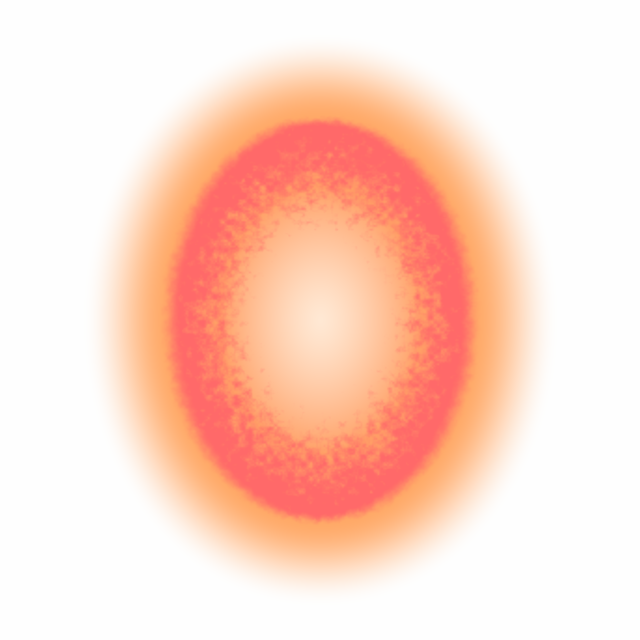
Reproduce this background procedurally as a Shadertoy shader.

```glsl
const vec2 CENTER = vec2(0.501, 0.500);
const vec2 RADII = vec2(0.235, 0.311);
const float HALO_WIDTH = 0.138;
const float SIDE_SOFTNESS = 0.017;
const float POLE_SOFTNESS = 0.008;
const float GRAIN_SCALE = 95.0;
const float GRAIN_SPREAD = 0.42;
const float EDGE_GRAIN = 0.010;

const vec3 WHITE = vec3(0.997, 0.996, 0.995);
const vec3 CREAM = vec3(1.00, 0.91, 0.83);
const vec3 ORANGE = vec3(1.00, 0.63, 0.40);
const vec3 CORAL = vec3(1.00, 0.41, 0.41);
const vec3 HALO = vec3(1.00, 0.66, 0.40);

float hash(vec2 p) {
    return fract(sin(dot(p, vec2(127.1, 311.7))) * 43758.5453);
}

float valueNoise(vec2 p) {
    vec2 cell = floor(p);
    vec2 f = fract(p);
    f = f * f * (3.0 - 2.0 * f);
    float low = mix(hash(cell), hash(cell + vec2(1.0, 0.0)), f.x);
    float high = mix(hash(cell + vec2(0.0, 1.0)), hash(cell + vec2(1.0)), f.x);
    return mix(low, high, f.y);
}

float grainNoise(vec2 p) {
    float sum = 0.0;
    float weight = 0.5;
    for (int i = 0; i < 3; i++) {
        sum += weight * valueNoise(p);
        p = p * 1.9 + 17.3;
        weight *= 0.55;
    }
    return sum / 0.926;
}

void mainImage(out vec4 fragColor, in vec2 fragCoord) {
    vec2 uv = (fragCoord - 0.5 * iResolution.xy) / min(iResolution.x, iResolution.y) + 0.5;
    vec2 p = uv - CENTER;

    // Scaled radius and approximate distance to the ellipse
    float radius = length(p / RADII);
    vec2 slope = p / (RADII * RADII);
    float slopeLength = max(length(slope), 1e-4);
    float dist = radius * (radius - 1.0) / slopeLength;
    float sideness = abs(slope.x) / slopeLength;

    // Outer glow
    float glow = 1.0 - smoothstep(0.0, HALO_WIDTH, dist);
    vec3 color = mix(WHITE, HALO, glow);

    // Cream core turning into a grainy coral rim
    float grain = grainNoise(uv * GRAIN_SCALE) - 0.5;
    vec3 body = mix(CREAM, ORANGE, pow(clamp(radius / 0.67, 0.0, 1.0), 1.3));
    float rim = smoothstep(0.50, 0.91, radius + grain * GRAIN_SPREAD);
    body = mix(body, CORAL, rim);

    // Soft edge, wider at the sides than at the poles
    float softness = mix(POLE_SOFTNESS, SIDE_SOFTNESS, sideness);
    float inside = 1.0 - smoothstep(-softness, softness, dist + grain * EDGE_GRAIN);
    fragColor = vec4(mix(color, body, inside), 1.0);
}
```
